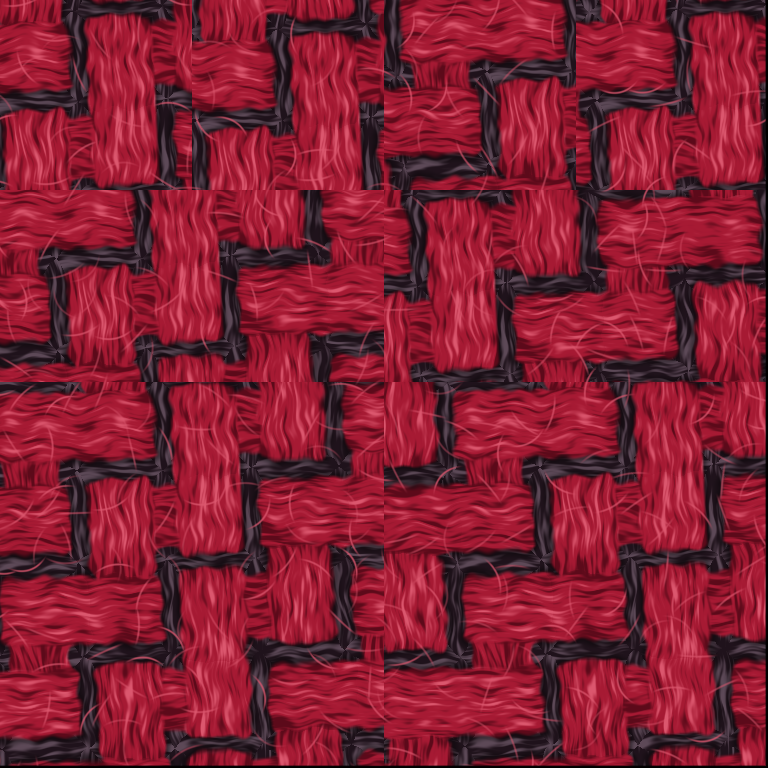
Write a Shadertoy shader that draws this texture.

```glsl
// Coarse woven cloth: fuzzy red yarn floats stepped by thin dark threads, in joined patches.
#define COLUMN_PITCH 0.1146
#define ROW_PITCH 0.1198
#define YARN_HALF_WIDTH 0.37
#define STRANDS 15.0
#define FUZZ 0.07
#define HAIR_GRID 26.0
#define HAIR_AMOUNT 0.55
#define DEEP_RED vec3(0.36, 0.04, 0.10)
#define MID_RED vec3(0.65, 0.10, 0.20)
#define LIGHT_RED vec3(0.86, 0.34, 0.43)
#define DARK_THREAD vec3(0.11, 0.065, 0.095)
#define GREY_THREAD vec3(0.33, 0.26, 0.31)

// Shift of the weave in each patch: four on top, two below, two large ones
const vec2 patchShift[8] = vec2[8](
    vec2(-0.11, -0.48), vec2(0.156, -0.456), vec2(0.534, -0.52), vec2(0.677, -0.482),
    vec2(-0.027, -0.276), vec2(0.332, -0.24), vec2(0.0), vec2(0.603, -0.004));

vec2 hash2(vec2 p) {
    vec3 q = fract(p.xyx * vec3(0.1031, 0.1030, 0.0973));
    q += dot(q, q.yzx + 33.33);
    return fract((q.xx + q.yz) * q.zy);
}

float cornerSlope(vec2 cell, vec2 corner, vec2 f) {
    float angle = 6.2832 * hash2(cell + corner).x;
    return dot(vec2(cos(angle), sin(angle)), f - corner);
}

float gradientNoise(vec2 p) {
    vec2 cell = floor(p), f = fract(p);
    vec2 w = f * f * f * (f * (f * 6.0 - 15.0) + 10.0);
    return mix(mix(cornerSlope(cell, vec2(0, 0), f), cornerSlope(cell, vec2(1, 0), f), w.x),
               mix(cornerSlope(cell, vec2(0, 1), f), cornerSlope(cell, vec2(1, 1), f), w.x), w.y);
}

// Fine fibres running along x, or along y when upright
float strands(vec2 p, bool upright) {
    vec2 q = upright ? p.yx + 19.0 : p;
    q.y += 0.1 * gradientNoise(q * 2.7);
    return gradientNoise(q * vec2(2.4, STRANDS))
         + 0.6 * gradientNoise(q * vec2(5.0, 2.0 * STRANDS) + 7.0);
}

float boxDistance(vec2 p, vec2 halfSize, float radius) {
    vec2 d = abs(p) - halfSize + radius;
    return length(max(d, 0.0)) + min(max(d.x, d.y), 0.0) - radius;
}

bool isUpright(vec2 id) {
    float odd = mod(id.x + id.y, 2.0);
    return mod(id.x - 1.0 - odd, 4.0) < 2.0;
}

int patchIndex(vec2 s) {
    if (s.y < 0.248) return int(s.x * 4.0);
    return (s.y < 0.497 ? 4 : 6) + int(s.x * 2.0);
}

vec3 redYarn(float tone) {
    vec3 col = mix(DEEP_RED, MID_RED, smoothstep(0.0, 0.45, tone));
    return mix(col, LIGHT_RED, smoothstep(0.5, 1.0, tone));
}

vec3 weave(vec2 p, float aa) {
    vec2 q = p + FUZZ * vec2(gradientNoise(p * 5.0), gradientNoise(p * 5.0 + 31.0));
    vec2 home = floor(q + 0.5);
    float best = 0.0, cover = 0.0, link = 0.0, nearest = 1.0, tone = 0.0;
    for (int j = -1; j <= 1; j++)
    for (int i = -1; i <= 1; i++) {
        vec2 id = home + vec2(i, j), d = q - id;
        bool upright = isUpright(id);
        float side = mod(id.x + id.y, 2.0) < 0.5 ? 1.0 : -1.0;
        // Even cells join their right and lower neighbours, odd cells the left and upper
        vec2 a = side * (upright ? d.yx : d);
        bool joined = isUpright(id + side * (upright ? vec2(0, 1) : vec2(1, 0))) == upright;
        float dist = boxDistance(a - vec2(0.1, 0.0), vec2(0.52, YARN_HALF_WIDTH), 0.1);
        float height = 1.0 - 0.55 * pow(abs(a.y) / YARN_HALF_WIDTH, 2.0);
        height *= 1.0 - 0.5 * smoothstep(0.2, 0.45, -a.x);
        if (!joined) height *= 1.0 - 0.65 * smoothstep(0.2, 0.6, a.x);
        float alpha = smoothstep(aa, -aa, dist);
        if (alpha * height > best) {
            best = alpha * height;
            cover = alpha;
            tone = 0.06 + 0.44 * height + 0.75 * strands(p, upright) + (upright ? 0.07 : 0.0);
            tone += 0.12 * (hash2(id + 50.0).x - 0.5);
        }
        nearest = min(nearest, dist);
        // Sunken red yarn that bridges the gaps between joined cells
        if (side > 0.0) {
            float bridge = min(boxDistance(d - vec2(0.5, 0.0), vec2(0.25, 0.34), 0.05),
                               boxDistance(d - vec2(0.0, 0.5), vec2(0.34, 0.25), 0.05));
            link = max(link, smoothstep(aa, -aa, bridge));
        }
    }
    vec2 f = abs(q - home);
    bool gapUpright = f.x > f.y;
    vec3 dark = mix(DARK_THREAD, GREY_THREAD, smoothstep(0.0, 0.65, 0.2 + strands(p, gapUpright)));
    dark *= mix(0.65, 1.1, smoothstep(0.0, 0.1, nearest));
    vec3 sunken = redYarn(0.25 + 0.7 * strands(p, !gapUpright));
    return mix(mix(dark, sunken, link), redYarn(tone), cover);
}

// Loose curved hairs scattered over the cloth
float hairs(vec2 s, float aa) {
    vec2 g = s * HAIR_GRID, home = floor(g);
    float sum = 0.0;
    for (int j = -1; j <= 1; j++)
    for (int i = -1; i <= 1; i++) {
        vec2 id = home + vec2(i, j), rnd = hash2(id + 90.0);
        float angle = 6.2832 * hash2(id + 140.0).x;
        vec2 d = g - id - rnd;
        d = vec2(d.x * cos(angle) + d.y * sin(angle), d.y * cos(angle) - d.x * sin(angle));
        d.y += (rnd.x - 0.5) * 1.2 * d.x * d.x;
        float line = smoothstep(0.03 + aa, 0.0, abs(d.y)) * smoothstep(0.75, 0.3, abs(d.x));
        sum = max(sum, line * step(rnd.y, HAIR_AMOUNT) * (0.35 + 0.45 * rnd.x));
    }
    return sum;
}

void mainImage(out vec4 fragColor, in vec2 fragCoord) {
    vec2 s = fragCoord / iResolution.xy;
    s.y = 1.0 - s.y;
    float pixel = 1.0 / iResolution.y;
    vec2 c = s - patchShift[patchIndex(s)];
    // Slightly skewed thread grid, one unit per red yarn
    vec2 p = vec2((c.x - 0.2695 - 0.05 * (c.y - 0.618)) / COLUMN_PITCH + 2.0,
                  (c.y - 0.556 + 0.03 * (c.x - 0.09)) / ROW_PITCH);
    vec3 col = weave(p, 0.02 + pixel / COLUMN_PITCH);
    col = mix(col, LIGHT_RED, hairs(s, pixel * HAIR_GRID));
    // Thin dark border on the right and the bottom
    float edge = 1.0 - max(s.x, s.y);
    col *= smoothstep(0.003 - pixel, 0.003 + pixel, edge);
    fragColor = vec4(col, 1.0);
}
```
